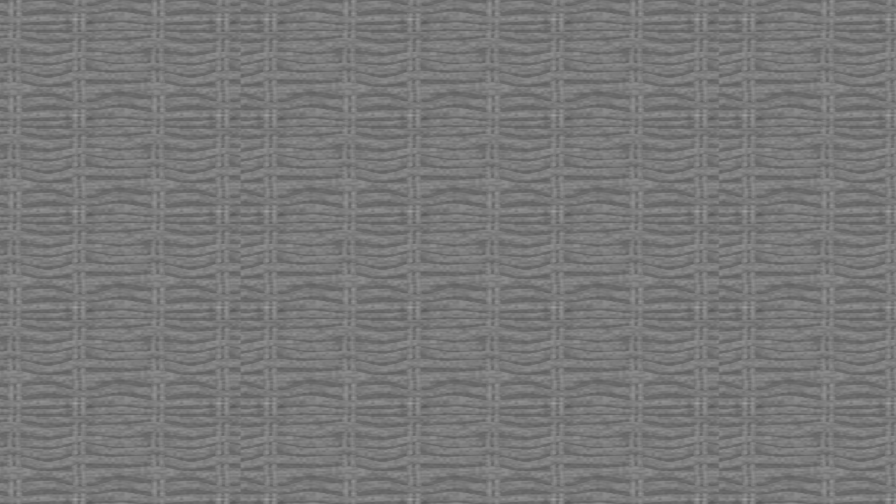
Write a Shadertoy shader that draws this texture.

```glsl
const float ROWS = 9.0;                    // rods in one tile
const vec2 TILE = vec2(0.2847, 0.1905);    // tile size, in canvas heights
const float PANEL = 0.949;                 // width of a panel of tiles
const float PANEL_START = 0.4745;
const float PANEL_BLEND = 0.006;
const float KNOT_HEIGHT = 0.958;
const float KNOT_STAKE = 0.22;             // stake positions across a tile
const float PLAIN_STAKE = 0.765;
const vec3 GAP = vec3(0.408);
const vec3 ROD_SHADE = vec3(0.440);
const vec3 ROD_LIGHT = vec3(0.511);
const vec3 STAKE_SHADE = vec3(0.443);
const vec3 STAKE_LIGHT = vec3(0.525);

float hash(vec2 p) {
    vec3 q = fract(p.xyx * 0.1031);
    q += dot(q, q.yzx + 33.33);
    return fract((q.x + q.y) * q.z);
}

// Value noise that wraps after one tile
float tileNoise(vec2 tile, vec2 cells, float seed) {
    vec2 p = tile * cells;
    vec2 i = floor(p);
    vec2 f = fract(p);
    f = f * f * (3.0 - 2.0 * f);
    vec2 a = mod(i, cells) + seed;
    vec2 b = mod(i + 1.0, cells) + seed;
    return mix(mix(hash(a), hash(vec2(b.x, a.y)), f.x),
               mix(hash(vec2(a.x, b.y)), hash(b), f.x), f.y);
}

float band(float offset, float halfWidth, float blur) {
    return 1.0 - smoothstep(halfWidth - blur, halfWidth + blur, abs(offset));
}

float blob(vec2 p, vec2 radius) {
    return exp(-dot(p / radius, p / radius));
}

// Signed distance along x to a stake, with slight bends
float stakeOffset(vec2 tile, float position, float seed) {
    float bend = tileNoise(tile, vec2(1.0, 5.0), seed) - 0.5;
    return (fract(tile.x - position + 0.5) - 0.5) * TILE.x + 0.004 * bend;
}

// A stake is a pair of upright strands
float stakeMask(float offset, float blur) {
    return band(abs(offset) - 0.0085, 0.0058, blur);
}

vec3 stakeColor(float offset, float tone, float grain) {
    float roundness = 1.0 - abs(abs(offset) - 0.0075) / 0.009;
    vec3 color = mix(STAKE_SHADE, STAKE_LIGHT, clamp(roundness, 0.0, 1.0));
    return color + 0.04 * tone + 0.07 * grain;
}

vec3 rodColor(float height, float tone, float grain) {
    float dome = sqrt(max(1.0 - height * height, 0.0));
    float light = clamp(0.72 * dome + 0.25 * height + 0.06, 0.0, 1.0);
    return mix(ROD_SHADE, ROD_LIGHT, light) + 0.04 * tone + 0.085 * grain;
}

vec3 wicker(vec2 tile, float pixel) {
    // Bark grain, streaked along the rods
    float streak = tileNoise(tile, vec2(14.0, 52.0), 11.0) - 0.5;
    float speckle = tileNoise(tile, vec2(44.0, 50.0), 71.0) - 0.5;
    float grain = 0.8 * streak + 0.9 * speckle;

    // Bent rods at uneven heights and of uneven thickness
    float crowding = tileNoise(tile, vec2(1.0, 6.0), 59.0) - 0.5;
    float bend = tileNoise(tile, vec2(4.0, 5.0), 23.0) - 0.5;
    float level = tile.y * ROWS + 0.55 * crowding + 0.75 * bend;
    float row = mod(floor(level), ROWS);
    vec2 rowPoint = vec2(tile.x, (row + 0.5) / ROWS);
    float tone = tileNoise(rowPoint, vec2(4.0, ROWS), 83.0) - 0.5;
    float swell = tileNoise(rowPoint, vec2(5.0, ROWS), 47.0);
    float halfWidth = 0.29 + 0.2 * swell;
    float across = fract(level) - 0.5;
    float rod = band(across, halfWidth, max(0.05, 0.6 * pixel * ROWS / TILE.y));

    // Stakes, hidden by every other rod
    float knotOffset = stakeOffset(tile, KNOT_STAKE, 31.0);
    float plainOffset = stakeOffset(tile, PLAIN_STAKE, 37.0);
    float knotStake = stakeMask(knotOffset, 0.7 * pixel + 0.0006);
    float plainStake = stakeMask(plainOffset, 0.7 * pixel + 0.0006);
    float evenRow = 1.0 - mod(row, 2.0);
    float inFront = max(knotStake * evenRow, plainStake * (1.0 - evenRow));
    float knotNearer = step(abs(knotOffset), abs(plainOffset));
    float nearest = mix(plainOffset, knotOffset, knotNearer);

    // Rods sink into shade beside the stake in front of them
    float behind = mix(1.0 - evenRow, evenRow, knotNearer);
    float shade = behind * blob(vec2(nearest, 0.0), vec2(0.021, 1.0));
    vec3 rodTint = rodColor(across / halfWidth, tone, grain) - 0.035 * shade;

    vec3 color = GAP + 0.05 * grain;
    vec3 stakeTint = stakeColor(nearest, tone, grain);
    color = mix(color, stakeTint - 0.025, max(knotStake, plainStake));
    color = mix(color, rodTint, rod);
    color = mix(color, stakeTint, inFront);

    // Pale knot with dark hollows on both sides
    vec2 knot = vec2(knotOffset, (fract(tile.y + 0.5) - 0.5) * TILE.y);
    color -= 0.05 * blob(knot - vec2(0.023, 0.0), vec2(0.011, 0.009));
    color -= 0.035 * blob(knot + vec2(0.021, 0.006), vec2(0.008, 0.008));
    color += 0.06 * blob(knot + vec2(0.010, -0.004), vec2(0.009, 0.006));
    return color + 0.035 * blob(knot - vec2(0.008, -0.004), vec2(0.005, 0.012));
}

vec3 panel(vec2 point, float pixel) {
    return wicker(fract(point / TILE), pixel);
}

void mainImage(out vec4 fragColor, in vec2 fragCoord) {
    vec2 point = fragCoord / iResolution.y - vec2(PANEL_START, KNOT_HEIGHT);
    point.x = mod(point.x, PANEL);
    float pixel = 1.0 / iResolution.y;

    // Each panel fades in over the end of the one before
    vec3 previous = panel(point + vec2(PANEL, 0.0), pixel);
    vec3 current = panel(point, pixel);
    float fade = smoothstep(0.0, PANEL_BLEND, point.x);
    fragColor = vec4(mix(previous, current, fade), 1.0);
}
```
